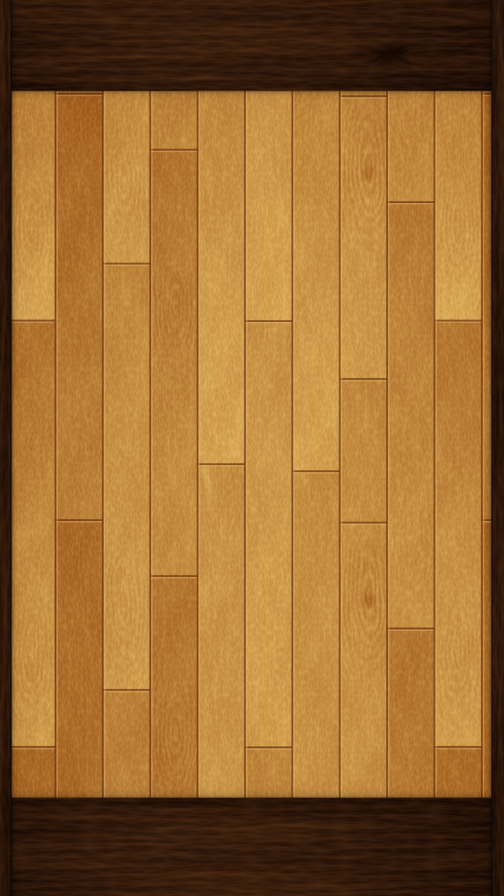
Reproduce this texture procedurally as a WebGL 1 fragment shader.

```glsl
precision highp float;
// Honey-coloured plank floor inside a dark walnut frame with wide top and bottom bands.
uniform vec2 u_resolution;

const vec2 SIZE = vec2(100.0, 177.8);   // canvas extent, y measured downwards
const float PLANK = 9.4;                // plank width
const float PERIOD = 84.6;              // vertical repeat of the floor

vec2 hash2(vec2 p) {
  return fract(sin(vec2(dot(p, vec2(127.1, 311.7)), dot(p, vec2(269.5, 183.3)))) * 43758.5);
}

// Distance to the nearest scattered point, centred around zero
float cellular(vec2 p) {
  vec2 cell = floor(p), f = fract(p);
  float best = 2.0;
  for (int j = -1; j <= 1; j++) {
    for (int i = -1; i <= 1; i++) {
      vec2 o = vec2(float(i), float(j));
      best = min(best, length(o + hash2(cell + o) - f));
    }
  }
  return best - 0.45;
}

// Smooth layered sines, roughly -1 to 1
float waves(vec2 p) {
  return 0.5 * sin(p.x + 1.7 * sin(p.y * 0.8)) + 0.3 * sin(p.y * 1.9 + p.x * 1.3 + 2.0)
       + 0.2 * sin(p.x * 3.1 - p.y * 2.7 + sin(p.y * 4.0));
}

// Select one of nine values
float pick(vec3 a, vec3 b, vec3 c, float k) {
  vec3 row = k < 2.5 ? a : (k < 5.5 ? b : c);
  float j = mod(k, 3.0);
  return j < 0.5 ? row.x : (j < 1.5 ? row.y : row.z);
}

float wrapCentered(float y) { return mod(y + PERIOD * 0.5, PERIOD) - PERIOD * 0.5; }

float line(float d, float halfWidth, float soft) {
  return 1.0 - smoothstep(halfWidth - soft * 0.5, halfWidth + soft, abs(d));
}

vec3 groove(vec3 col, float d, float strength, float soft) {
  col = mix(col, vec3(0.90, 0.73, 0.43), 0.5 * strength * line(d - 0.32, 0.12, soft));
  return mix(col, vec3(0.40, 0.18, 0.05), 0.8 * strength * line(d, 0.13, soft));
}

vec3 floorWood(vec2 q, float soft) {
  float column = floor((q.x - 1.6) / PLANK);
  float k = mod(column, 9.0);
  float u = q.x - 1.6 - (column + 0.5) * PLANK;
  float joint = pick(vec3(63.6, 18.6, 52.3), vec3(29.7, 7.5, 63.7), vec3(8.9, 75.2, 40.1), k);
  float below = mod(q.y - joint, PERIOD);

  // Board tone, paler towards the lower end
  float tone = pick(vec3(0.76, 0.47, 0.74), vec3(0.54, 0.78, 0.78), vec3(0.75, 0.70, 0.62), k);
  tone += (below / PERIOD - 0.5) * (k < 0.5 ? 0.62 : 0.28);
  tone += 0.07 * waves(vec2(u * 0.35 + k * 4.0, q.y * 0.16 + k));
  vec2 r = (q - SIZE * vec2(0.52, 0.48)) / SIZE;
  tone += 0.13 - 0.95 * dot(r, r);

  // Arched growth rings around a centre in each board
  float centre = pick(vec3(46.0, 5.0, 36.0), vec3(61.0, 14.0, 60.0), vec3(30.0, 34.3, 20.0), k);
  float figure = pick(vec3(0.6, 0.2, 0.6), vec3(0.7, 0.25, 0.15), vec3(0.15, 1.0, 0.35), k);
  float dy = wrapCentered(q.y - centre);
  float dx = u - (k > 6.5 && k < 7.5 ? 1.1 : 0.5 * sin(k * 2.3));
  float ring = length(vec2(dx, dy * (dy < 0.0 ? 0.20 : 0.32)));
  ring += 0.35 * waves(vec2(u * 0.7 + k, dy * 0.35));
  float reach = exp(-dy * dy / 170.0);
  tone += figure * reach * (0.11 * sin(ring * 7.5) - 0.04);
  float knot = k > 6.5 && k < 7.5 ? 1.0 : 0.0;
  tone -= knot * 0.38 * exp(-dot(vec2(dx, dy * 0.8), vec2(dx, dy * 0.8)) * 0.7);

  // Pale sliver below the joint of the fifth board
  float sliver = (k > 3.5 && k < 4.5) ? 1.0 - smoothstep(0.0, 14.0, below) : 0.0;
  tone += 0.25 * sliver * line(u + 3.2 - 0.12 * below + 0.3 * sin(below), 0.5, 0.5);

  // Pores and long fibres
  tone += 0.28 * cellular(vec2(q.x * 2.3, q.y * 0.9));
  tone += 0.16 * cellular(vec2(q.x * 1.1 + k * 7.0, q.y * 0.17));

  vec3 col = mix(vec3(0.60, 0.32, 0.08), vec3(0.83, 0.635, 0.32), clamp(tone, -0.3, 1.15));
  col = groove(col, wrapCentered(q.y - joint), 0.85, soft);
  if (knot > 0.5) col = groove(col, wrapCentered(q.y - joint - 28.5), 0.85, soft);
  float seam = mod(q.x - 1.6 + PLANK * 0.5, PLANK) - PLANK * 0.5;
  return groove(col, seam, 0.85, soft);
}

// Walnut with fibres running along p.x
vec3 darkWood(vec2 p, float light) {
  float tone = light + 0.16 * waves(vec2(p.x * 0.06, p.y * 0.75));
  tone += 0.10 * sin(p.y * 3.3 + 2.0 * waves(vec2(p.x * 0.09, p.y * 0.4)));
  tone += 0.4 * cellular(vec2(p.x * 0.22, p.y * 1.6));
  return mix(vec3(0.085, 0.03, 0.008), vec3(0.30, 0.165, 0.07), clamp(tone, 0.0, 1.1));
}

void main() {
  vec2 q = gl_FragCoord.xy / u_resolution * SIZE;
  q.y = SIZE.y - q.y;
  float soft = SIZE.x / u_resolution.x;
  float inside = min(q.y - 18.05, 158.3 - q.y);
  vec3 col = floorWood(q, soft) * (1.0 - 0.3 * exp(-max(inside, 0.0) * 1.6));

  // Horizontal bands, with a knot bending the upper grain
  vec2 toKnot = (q - vec2(77.5, 10.9)) * vec2(0.35, 0.8);
  float knot = exp(-dot(toKnot, toKnot) * 0.5);
  float light = 0.62 - 0.28 * pow(abs(q.x - 46.0) / 50.0, 2.0) - 0.5 * knot;
  light -= 0.3 * exp(inside * 0.5);
  vec3 band = darkWood(q + vec2(0.0, 1.8 * knot * sign(toKnot.y)), light);
  col = mix(band, col, smoothstep(-soft, soft, inside));

  // Side rails with a shaded inner edge
  float rail = min(q.x - 2.3, 97.5 - q.x);
  col *= 1.0 - 0.45 * exp(-max(rail, 0.0) * 2.5);
  vec3 side = darkWood(q.yx, 0.42) * (1.0 - 0.5 * line(rail, 0.25, soft));
  gl_FragColor = vec4(mix(side, col, smoothstep(-soft, soft, rail)), 1.0);
}
```
